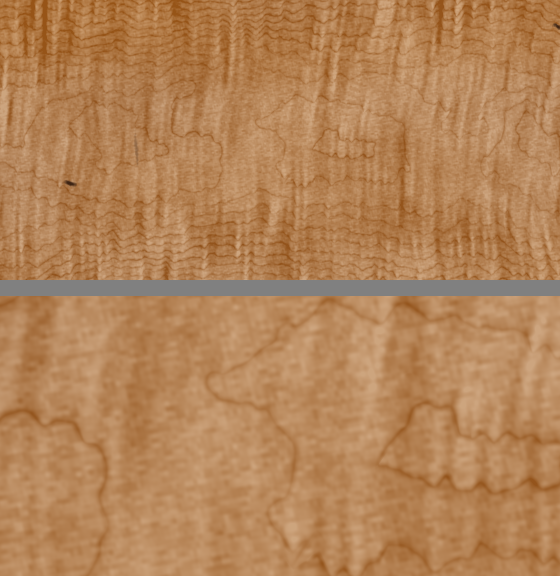
Top: the whole. Bottom: its middle third, enlarged.
Give the GLSL for this texture, as a Shadertoy shader.

```glsl
// Figured maple board: wavy growth lines crossed by upright, silky curl stripes.
// The lines are contours of a noisy valley, so they crowd at the top and bottom
// edges and open into islands mid-board; curl stripes both kink and shade them.
#define DARK_WOOD  vec3(0.608, 0.376, 0.172)
#define PALE_WOOD  vec3(0.775, 0.610, 0.458)
#define KNOT_COLOR vec3(0.170, 0.085, 0.040)
#define CURL_SCALE vec2(31.0, 5.5)
#define CURL_SHADE 0.84
#define RELIEF     0.85
#define KINK       vec2(0.017, 0.056)
#define RING_COUNT 30.0
#define LINE_WIDTH 0.0037
#define LINE_SHADE 0.40
#define FLECK      0.36

float hash(vec2 p) {
    return fract(sin(dot(p, vec2(127.1, 311.7))) * 43758.5453);
}

float noise(vec2 p) {
    vec2 i = floor(p), f = fract(p);
    f = f * f * (3.0 - 2.0 * f);
    return mix(mix(hash(i), hash(i + vec2(1, 0)), f.x),
               mix(hash(i + vec2(0, 1)), hash(i + vec2(1, 1)), f.x), f.y);
}

float fbm(vec2 p) {
    float sum = 0.0, gain = 0.5;
    for (int i = 0; i < 4; i++) {
        sum += gain * noise(p);
        p = p * 2.03 + 17.3;
        gain *= 0.5;
    }
    return sum / 0.9375;
}

// Upright stripes that lean and sway a little
float curl(vec2 p) {
    p.x += 0.06 * noise(p * vec2(3.0, 4.0)) - 0.07 * p.y;
    float wide = noise(p * CURL_SCALE);
    float narrow = noise(p * CURL_SCALE * vec2(2.1, 1.5) + 31.0);
    return mix(wide, narrow, 0.40);
}

// Valley along the board; its whole-number contours are the growth lines
float ringHeight(vec2 p) {
    vec2 q = p + KINK * (curl(p) - 0.5);
    float d = q.y - 0.50 + 0.16 * (noise(q * vec2(1.8, 0.8) + 5.0) - 0.5);
    vec2 eye = (q - vec2(1.87, 0.55)) / vec2(0.10, 0.11);
    return RING_COUNT * d * d + 4.0 * fbm(q * vec2(2.4, 3.8) + 9.0)
         - 1.5 * exp(-dot(eye, eye));
}

// Small dark flaw with a feathered outline
float knot(vec2 p, vec2 center, vec2 size) {
    vec2 q = (p - center) / size;
    q.y += 0.5 * sin(q.x * 2.0);
    return 1.0 - smoothstep(0.3, 1.3, length(q) + 0.5 * (noise(p * 140.0) - 0.5));
}

void mainImage(out vec4 fragColor, in vec2 fragCoord) {
    vec2 p = fragCoord / iResolution.y;
    float edge = smoothstep(0.12, 0.42, abs(p.y - 0.52));
    float top = smoothstep(0.62, 0.88, p.y);

    // Broad light and dark areas, then smaller clouds
    float tone = 0.69 - 0.05 * edge - 0.16 * top;
    tone += 0.58 * (fbm(p * vec2(2.2, 4.5) + 3.0) - 0.5);
    tone += 0.24 * (noise(p * vec2(13.0, 8.0) + 23.0) - 0.5);
    tone += 0.10 * (1.0 - smoothstep(0.0, 0.7, length(p * vec2(0.6, 1.0))));

    // Curl shading, lit from one side so each ripple has a crisp flank
    float patches = mix(0.5, 1.35, noise(p * vec2(5.0, 5.0) + 40.0)) * mix(0.9, 1.1, edge);
    float ripple = curl(p);
    float flank = ripple - curl(p + vec2(0.009, 0.003));
    tone += patches * (CURL_SHADE * (ripple - 0.5) + RELIEF * flank);

    // Distance to the nearest growth line
    float e = 0.0015;
    float h = ringHeight(p);
    vec2 slope = vec2(ringHeight(p + vec2(e, 0.0)) - h, ringHeight(p + vec2(0.0, e)) - h) / e;
    float r = fract(h) - 0.5;
    float dist = r / max(length(slope), 3.0);

    // Thin line with a soft shadow on one side; some rings are bolder than others
    float strength = mix(0.5, 1.15, hash(vec2(floor(h), 7.0))) * mix(1.0, 0.75, edge);
    strength *= mix(0.7, 1.25, noise(p * vec2(6.0, 8.0) + 80.0));
    float line = exp(-dist * dist / (LINE_WIDTH * LINE_WIDTH));
    float shadow = smoothstep(-0.002, 0.002, dist) * exp(-abs(dist) / 0.014) * (1.0 - 2.0 * abs(r));
    tone -= strength * (LINE_SHADE * line + 0.26 * shadow);

    // Fine fibre flecks
    vec2 fibre = vec2(p.x + 0.25 * p.y, p.y - 0.18 * p.x);
    tone += FLECK * (noise(fibre * vec2(80.0, 170.0)) - 0.5);
    tone += 0.7 * FLECK * (noise(fibre * vec2(190.0, 120.0) + 60.0) - 0.5);

    // Wood colour, more orange toward the top
    vec3 color = mix(DARK_WOOD, PALE_WOOD, clamp(tone, -0.2, 1.15));
    float warmth = 0.7 * top + 0.8 * (noise(p * vec2(2.0, 3.0) + 70.0) - 0.5);
    color += warmth * vec3(0.016, 0.0, -0.026);

    // Flaws
    float flaw = knot(p, vec2(0.25, 0.345), vec2(0.022, 0.009));
    flaw = max(flaw, knot(p, vec2(1.992, 0.905), vec2(0.016, 0.009)));
    flaw = max(flaw, 0.3 * knot(p, vec2(0.487, 0.47), vec2(0.008, 0.05)));
    color = mix(color, KNOT_COLOR, 0.85 * flaw);

    fragColor = vec4(color, 1.0);
}
```
